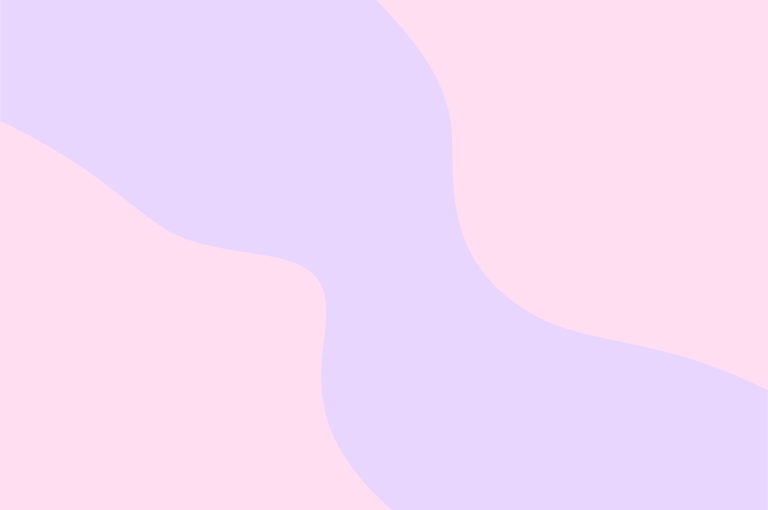
Give the GLSL for this background, as a Shadertoy shader.

```glsl
// Two soft pink shores divided by a winding lavender band.
// Each shoreline is three cubic Beziers that always descend, so every row
// meets it once: bisect for that crossing, then measure the distance to it.

const vec3 PINK = vec3(1.0, 0.87, 0.95);
const vec3 LAVENDER = vec3(0.91, 0.84, 1.0);

vec2 bezier(vec2 a, vec2 b, vec2 c, vec2 d, float t) {
    float s = 1.0 - t;
    return s * s * s * a + 3.0 * s * s * t * b + 3.0 * s * t * t * c + t * t * t * d;
}

vec2 bezierTangent(vec2 a, vec2 b, vec2 c, vec2 d, float t) {
    float s = 1.0 - t;
    return 3.0 * (s * s * (b - a) + 2.0 * s * t * (c - b) + t * t * (d - c));
}

// Approximate signed distance to a descending curve, positive on its right
float sideOfCurve(vec2 p, vec2 a, vec2 b, vec2 c, vec2 d) {
    float low = 0.0, high = 1.0;
    for (int i = 0; i < 18; i++) {
        float mid = 0.5 * (low + high);
        if (bezier(a, b, c, d, mid).y < p.y) low = mid;
        else high = mid;
    }
    float t = 0.5 * (low + high);
    vec2 tangent = normalize(bezierTangent(a, b, c, d, t));
    return (p.x - bezier(a, b, c, d, t).x) * tangent.y;
}

float upperShore(vec2 p) {
    vec2 bend = vec2(452, 140), foot = vec2(545, 322);
    if (p.y < bend.y) return sideOfCurve(p, vec2(376, 0), vec2(415, 40), vec2(452, 85), bend);
    if (p.y < foot.y) return sideOfCurve(p, bend, vec2(454, 190), vec2(444, 272), foot);
    return sideOfCurve(p, foot, vec2(605, 348), vec2(665, 340), vec2(768, 392));
}

float lowerShore(vec2 p) {
    vec2 shelf = vec2(165, 230), nose = vec2(326, 310);
    if (p.y < shelf.y) return -sideOfCurve(p, vec2(0, 121), vec2(95, 168), vec2(115, 196), shelf);
    if (p.y < nose.y) return -sideOfCurve(p, shelf, vec2(230, 268), vec2(326, 238), nose);
    return -sideOfCurve(p, nose, vec2(328, 360), vec2(292, 424), vec2(392, 512));
}

void mainImage(out vec4 fragColor, in vec2 fragCoord) {
    // Layout grid of 768 by 512 spanning the canvas, y running downward
    vec2 uv = fragCoord / iResolution.xy;
    vec2 p = vec2(uv.x, 1.0 - uv.y) * vec2(768, 512);
    float pixel = 768.0 / iResolution.x;

    // Both shores share one colour, with edges one pixel soft
    float shore = max(upperShore(p), lowerShore(p));
    float coverage = clamp(shore / pixel + 0.5, 0.0, 1.0);
    fragColor = vec4(mix(LAVENDER, PINK, coverage), 1.0);
}
```
